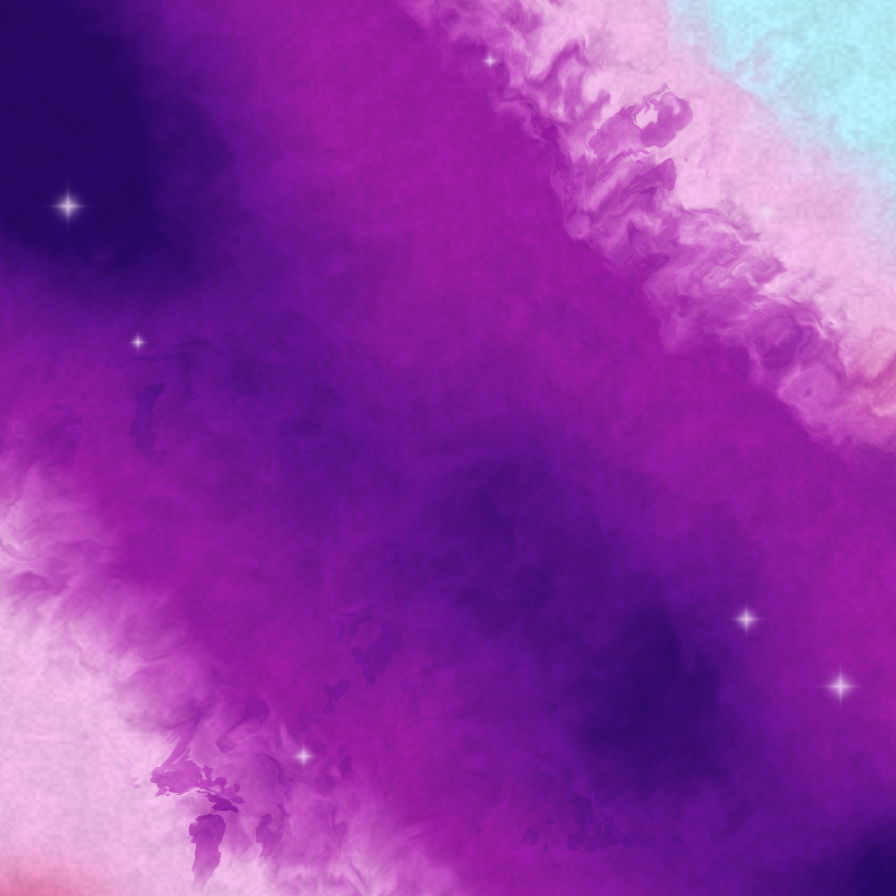
Reproduce this background procedurally as a WebGL 2 fragment shader.

```glsl
#version 300 es
precision highp float;
// Painted violet nebula with pale pink corners, a cyan glow and soft stars.

#define UPPER_EDGE 1.37    // diagonal where the upper right pink begins
#define LOWER_EDGE 0.55    // diagonal where the lower left pink begins
#define EDGE_SOFTNESS 0.125
#define CLOUD_WARP 0.20
#define CRUMBLE 1.7
#define FLAKE_SCALE 34.0
#define GRAIN 0.035
#define STAR_COUNT 7

uniform vec2 u_resolution;
out vec4 outColor;

const vec3 INDIGO  = vec3(0.16, 0.03, 0.39);
const vec3 VIOLET  = vec3(0.38, 0.07, 0.56);
const vec3 MAGENTA = vec3(0.60, 0.11, 0.64);
const vec3 ORCHID  = vec3(0.74, 0.30, 0.74);
const vec3 PINK    = vec3(0.92, 0.71, 0.89);
const vec3 CYAN    = vec3(0.70, 0.92, 0.96);
const vec3 ROSE    = vec3(0.86, 0.38, 0.60);

// Star centre in xy, arm length in z
const vec3 STARS[STAR_COUNT] = vec3[STAR_COUNT](
    vec3(0.076, 0.770, 0.025), vec3(0.154, 0.618, 0.013),
    vec3(0.339, 0.156, 0.018), vec3(0.833, 0.309, 0.021),
    vec3(0.938, 0.234, 0.026), vec3(0.855, 0.763, 0.017),
    vec3(0.547, 0.932, 0.013));

float hash(vec2 p) {
    return fract(sin(dot(p, vec2(127.1, 311.7))) * 43758.5453);
}

float noise(vec2 p) {
    vec2 i = floor(p), f = fract(p);
    f = f * f * (3.0 - 2.0 * f);
    return mix(mix(hash(i), hash(i + vec2(1, 0)), f.x),
               mix(hash(i + vec2(0, 1)), hash(i + vec2(1, 1)), f.x), f.y);
}

float fbm(vec2 p) {
    float sum = 0.0, amp = 0.5;
    for (int i = 0; i < 5; i++) {
        sum += amp * noise(p);
        p = mat2(1.6, 1.2, -1.2, 1.6) * p + 7.3;
        amp *= 0.5;
    }
    return sum / 0.97;
}

// Soft elliptical spot: 1 at the centre, fading outwards
float blob(vec2 p, vec2 centre, vec2 radius) {
    vec2 d = (p - centre) / radius;
    return exp(-dot(d, d));
}

// Soft round core with four short tapering arms
float star(vec2 d, float size) {
    d = abs(d) / size;
    float core = exp(-5.0 * dot(d, d));
    float arms = exp(-2.2 * dot(d, d) - 14.0 * d.x * d.y - 5.0 * min(d.x, d.y));
    return 0.55 * core + 0.4 * arms;
}

// Dark to bright purple, 0 to 1
vec3 purple(float tone) {
    return mix(mix(INDIGO, VIOLET, clamp(tone / 0.4, 0.0, 1.0)),
               MAGENTA, clamp((tone - 0.4) / 0.6, 0.0, 1.0));
}

void main() {
    vec2 p = gl_FragCoord.xy / u_resolution;

    // Cloud noise at several scales
    float cloud = fbm(p * 4.0 + 2.0) - 0.5;
    float wisps = fbm(p * 13.0 + 3.0 * cloud) - 0.5;
    float crumbs = fbm(p * 42.0 + 5.0 * wisps) - 0.5;
    float diagonal = p.x + p.y;

    // Purple body: dark along the falling diagonal, darkest at its ends
    float tone = 0.36 + 0.62 * smoothstep(0.03, 0.40, abs(diagonal - 0.96));
    tone += 0.22 * blob(p, vec2(0.47, 0.60), vec2(0.16, 0.13));
    tone += 0.25 * blob(p, vec2(0.42, 0.80), vec2(0.14, 0.18));
    tone += 0.22 * blob(p, vec2(0.93, 0.20), vec2(0.12, 0.13));
    tone -= 0.50 * blob(p, vec2(0.00, 0.86), vec2(0.17, 0.26));
    tone -= 0.20 * blob(p, vec2(0.16, 0.85), vec2(0.16, 0.22));
    tone -= 0.22 * blob(p, vec2(0.71, 0.18), vec2(0.13, 0.13));
    tone -= 0.42 * blob(p, vec2(1.00, 0.00), vec2(0.12, 0.09));
    tone += 0.30 * cloud + 0.32 * wisps + 0.10 * crumbs;

    // Pale corners: 1 is orchid, 2 is pink
    float warp = CLOUD_WARP * cloud + 0.16 * wisps;
    float upper = (diagonal + warp - UPPER_EDGE) / EDGE_SOFTNESS;
    float lower = (LOWER_EDGE - diagonal + warp) / (EDGE_SOFTNESS * 1.12);
    float light = max(upper, lower);
    float band = smoothstep(-0.2, 0.8, light) * (1.0 - smoothstep(1.6, 3.2, light));
    light += CRUMBLE * crumbs * band * (upper > lower ? 1.0 : 0.5);

    // Torn paint flakes in a few worn regions
    float flakeNoise = fbm(p * FLAKE_SCALE + 4.0 * wisps + 19.0);
    float flakes = smoothstep(0.53, 0.58, flakeNoise);
    float pinkWear = blob(p, vec2(0.21, 0.09), vec2(0.09, 0.09))
                   + 0.7 * blob(p, vec2(0.73, 0.85), vec2(0.14, 0.08));
    float darkWear = blob(p, vec2(0.13, 0.54), vec2(0.13, 0.06))
                   + blob(p, vec2(0.38, 0.24), vec2(0.10, 0.09))
                   + blob(p, vec2(0.62, 0.06), vec2(0.10, 0.06));
    light -= 0.85 * flakes * pinkWear;
    tone -= 0.22 * flakes * darkWear;

    // Colour ramps
    vec3 color = purple(tone);
    color = mix(color, ORCHID, smoothstep(0.0, 1.0, light));
    color = mix(color, PINK, smoothstep(0.8, 2.1, light));
    float glow = smoothstep(1.67, 1.87, diagonal + 0.6 * warp + 0.06 * crumbs);
    color = mix(color, CYAN, glow);
    color = mix(color, ROSE, 0.85 * blob(p, vec2(0.03, -0.02), vec2(0.09, 0.055)));
    color = mix(color, ROSE, 0.35 * blob(p, vec2(1.0, 0.57), vec2(0.06, 0.06)));

    // Fine canvas grain
    color *= 1.0 + GRAIN * 2.0 * (noise(p * 210.0) - 0.5) + 0.12 * crumbs;

    // Stars
    for (int i = 0; i < STAR_COUNT; i++) {
        float shine = star(p - STARS[i].xy, STARS[i].z);
        color = mix(color, vec3(0.95, 0.86, 0.97), min(shine, 1.0) * 0.9);
    }
    outColor = vec4(clamp(color, 0.0, 1.0), 1.0);
}
```
